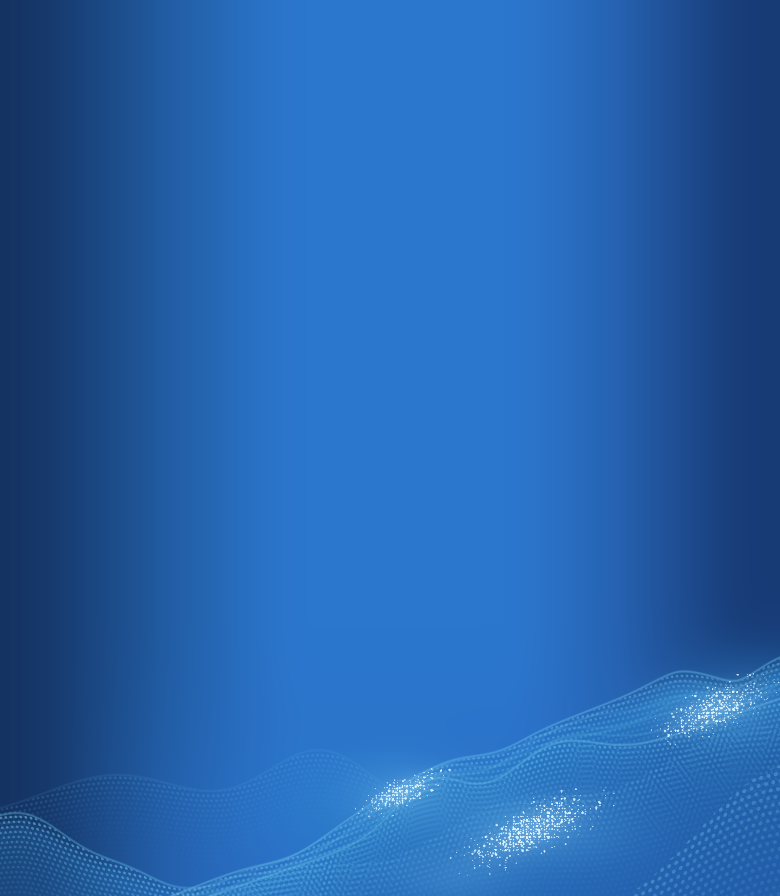
This background is drawn by a WebGL 1 fragment shader. Its source:

```glsl
precision highp float;

uniform vec2 u_resolution;

const vec3 LEFT_EDGE = vec3(0.08, 0.20, 0.39);
const vec3 LEFT_MID = vec3(0.125, 0.35, 0.62);
const vec3 CENTER = vec3(0.17, 0.465, 0.805);
const vec3 RIGHT_MID = vec3(0.14, 0.36, 0.66);
const vec3 RIGHT_EDGE = vec3(0.09, 0.23, 0.46);
const vec3 LOW_TINT = vec3(0.16, 0.40, 0.75);
const vec3 DEEP_WATER = vec3(0.13, 0.37, 0.67);
const vec3 LIT_WATER = vec3(0.17, 0.51, 0.80);
const vec3 MESH = vec3(0.40, 0.76, 0.90);
const vec3 GLOW = vec3(0.30, 0.62, 0.86);
const vec3 SPARK = vec3(0.86, 0.96, 1.0);
const float DOT_SIZE = 0.0056;
const float GRAIN_SIZE = 0.0048;
const float CREST_WIDTH = 0.0012;
const float STRANDS = 7.0;
const vec2 SPARK_A = vec2(0.515, 0.115);
const vec2 SPARK_B = vec2(0.680, 0.073);
const vec2 SPARK_C = vec2(0.915, 0.208);

float hash(vec2 p) {
  vec3 h = fract(p.xyx * vec3(0.1031, 0.1030, 0.0973));
  h += dot(h, h.yzx + 33.33);
  return fract((h.x + h.y) * h.z);
}

float bump(float x, float center, float width) {
  float d = (x - center) / width;
  return exp(-d * d);
}

// Wave outlines, as heights over x
float mainRidge(float x) {
  float swell = smoothstep(0.38, 0.54, x) * (1.0 - smoothstep(0.86, 0.95, x));
  return 0.342 * (x - 0.22) + 0.024 * swell - 0.008 * bump(x, 0.37, 0.05)
    + 0.005 * bump(x, 0.57, 0.04) - 0.006 * bump(x, 0.645, 0.04)
    + 0.005 * bump(x, 0.86, 0.04) - 0.008 * bump(x, 0.95, 0.03);
}

float innerRidge(float x) {
  return 0.03 + 0.302 * (x - 0.37) + 0.045 * bump(x, 0.55, 0.06) + 0.037 * bump(x, 0.71, 0.075);
}

float lowerRidge(float x) {
  return 0.01 + 0.27 * (x - 0.33) + 0.012 * sin(x * 22.0);
}

float frontRidge(float x) {
  return -0.01 + 0.16 * smoothstep(0.76, 1.02, x);
}

float leftRidge(float x) {
  return 0.09 - 0.077 * smoothstep(0.01, 0.23, x) + 0.004 * sin(x * 45.0);
}

float farRidge(float x) {
  return 0.085 + 0.05 * bump(x, 0.15, 0.13) + 0.077 * bump(x, 0.41, 0.10);
}

// Dotted sheet hanging below a crest
float sheet(vec2 q, float height, float depth, float size, float px) {
  float v = height - q.y;
  float fade = smoothstep(0.0, 0.003, v) * exp(-max(v, 0.0) / depth);
  vec2 cell = vec2(q.x + 0.15 * q.y, 0.5 * height - q.y) / size;
  cell.x += 0.5 * mod(floor(cell.y), 2.0);
  float d = length(fract(cell) - 0.5);
  float blur = 0.6 * px / size;
  return fade * (1.0 - smoothstep(0.27 - blur, 0.27 + blur, d));
}

float crest(float y, float height, float px) {
  return 1.0 - smoothstep(0.0, CREST_WIDTH + px, abs(y - height));
}

// Tilted cloud of bright grains
float sparkle(vec2 q, vec2 center, float radius, float px) {
  vec2 d = q - center;
  d = vec2(0.91 * d.x + 0.41 * d.y, 0.91 * d.y - 0.41 * d.x) / vec2(radius, radius * 0.34);
  float density = exp(-1.5 * dot(d, d));
  float light = 0.22 * density;
  for (int i = 0; i < 3; i++) {
    float layer = float(i);
    float size = GRAIN_SIZE * (1.0 - 0.2 * layer);
    vec2 g = q / size + layer * 17.3;
    vec2 id = floor(g);
    vec2 offset = 0.3 + 0.4 * vec2(hash(id + 3.1), hash(id + 8.7));
    float r = 0.12 + 0.2 * hash(id + 5.9);
    float blur = 0.5 * px / size;
    float grain = 1.0 - smoothstep(r - blur, r + blur, length(fract(g) - offset));
    light += 0.8 * grain * step(hash(id), density * 0.7 - 0.02);
  }
  return min(light, 1.0);
}

float halo(vec2 p, vec2 center, vec2 radius) {
  vec2 d = (p - center) / radius;
  return exp(-dot(d, d));
}

void main() {
  vec2 p = gl_FragCoord.xy / u_resolution;
  vec2 aspect = vec2(u_resolution.x / u_resolution.y, 1.0);
  vec2 q = p * aspect;
  float px = 1.0 / u_resolution.y;
  float x = p.x;

  // Vertical bands of the backdrop
  vec3 col = mix(LEFT_EDGE, LEFT_MID, smoothstep(0.0, 0.24, x));
  col = mix(col, CENTER, smoothstep(0.16, 0.40, x));
  col = mix(col, RIGHT_MID, smoothstep(0.64, 0.86, x));
  col = mix(col, RIGHT_EDGE, smoothstep(0.78, 0.98, x));
  col = mix(col, LOW_TINT, 0.5 * smoothstep(0.05, 0.35, x) * (1.0 - smoothstep(0.0, 0.32, p.y)));

  // Soft light behind the waves
  col = mix(col, LIT_WATER, 0.5 * halo(p, vec2(0.46, 0.09), vec2(0.14, 0.08)));
  col = mix(col, LIT_WATER, 0.40 * halo(p, vec2(0.98, 0.23), vec2(0.11, 0.05)));

  // Far and left waves
  float farFade = 1.0 - smoothstep(0.45, 0.60, x);
  float farH = farRidge(x);
  col = mix(col, MESH, farFade * (0.22 * sheet(q, farH, 0.03, DOT_SIZE, px) + 0.10 * crest(p.y, farH, px)));
  float leftFade = 1.0 - smoothstep(0.20, 0.32, x);
  float leftH = leftRidge(x);
  col = mix(col, LIT_WATER, 0.25 * leftFade * smoothstep(0.0, 0.02, leftH - p.y));
  col = mix(col, MESH, leftFade * (0.65 * sheet(q, leftH, 0.05, DOT_SIZE, px) + 0.4 * crest(p.y, leftH, px)));

  // Main body of water
  float top = mainRidge(x);
  float inner = innerRidge(x);
  float v = top - p.y;
  vec3 water = mix(DEEP_WATER, LIT_WATER, exp(-max(v, 0.0) / 0.09));
  col = mix(col, water, 0.75 * smoothstep(0.0, 0.03, v));
  col = mix(col, MESH, 0.50 * sheet(q, top, 0.05, DOT_SIZE, px));
  col = mix(col, MESH, 0.45 * sheet(q, inner, 0.04, DOT_SIZE, px));
  col = mix(col, MESH, 0.30 * sheet(q, lowerRidge(x), 0.06, DOT_SIZE * 1.15, px));
  col = mix(col, MESH, 0.40 * sheet(q, frontRidge(x), 0.12, DOT_SIZE * 1.5, px));

  // Crest strands woven between the two ridges
  for (float i = 0.0; i < STRANDS; i++) {
    float t = i / (STRANDS - 1.0);
    float h = mix(top, inner, t) + 0.02 * t * (1.0 - t) * sin(x * 30.0 + i * 2.0);
    float strength = mix(0.45, 0.16, step(0.1, t) * step(t, 0.9));
    col = mix(col, MESH, strength * crest(p.y, h, px));
  }

  // Halos and grains
  col = mix(col, GLOW, 0.50 * halo(p, SPARK_A, vec2(0.07, 0.035)));
  col = mix(col, GLOW, 0.50 * halo(p, SPARK_B, vec2(0.11, 0.04)));
  col = mix(col, GLOW, 0.45 * halo(p, SPARK_C, vec2(0.08, 0.03)));
  col = mix(col, GLOW, 0.35 * halo(p, vec2(0.58, 0.02), vec2(0.08, 0.03)));
  col = mix(col, SPARK, sparkle(q, SPARK_A * aspect, 0.044, px));
  col = mix(col, SPARK, sparkle(q, SPARK_B * aspect, 0.070, px));
  col = mix(col, SPARK, sparkle(q, SPARK_C * aspect, 0.058, px));

  gl_FragColor = vec4(col, 1.0);
}
```
